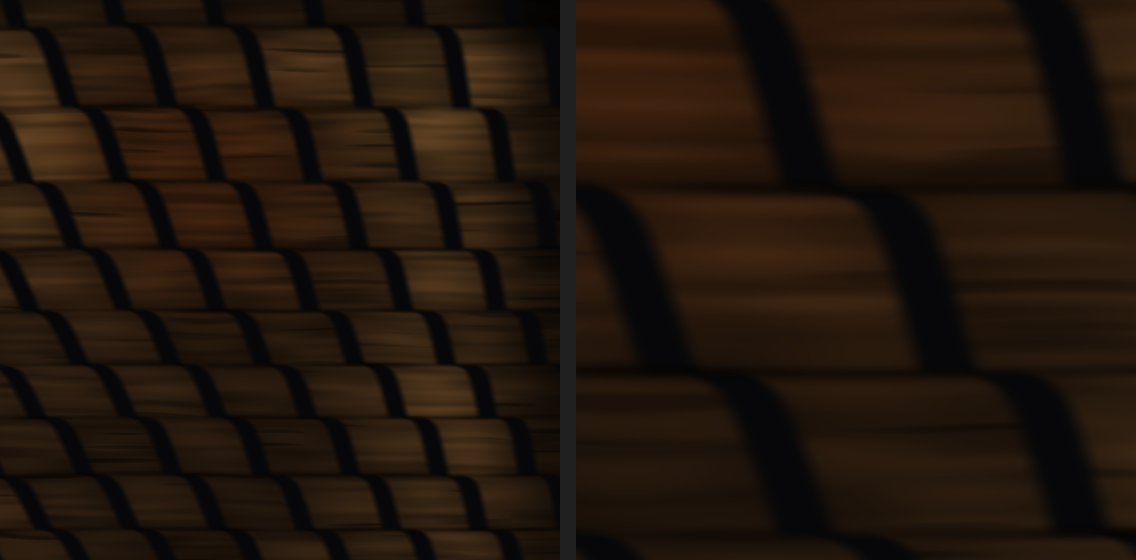
Left, the full canvas; right, a detail of the centre.
Give the GLSL for this texture, as a Shadertoy shader.

```glsl
// Dim woven cane: staggered rows of fibrous brown slats split by slanted dark gaps.
#define GAP_HALF 0.0175     // half width of a dark gap
#define GAP_SOFT 0.0085     // softness of the gap edges
#define PITCH_TOP 0.1845    // gap spacing in the top row
#define PITCH_STEP 0.0029   // spacing lost with each row down
#define FIBRE_FREQ 105.0    // fibres over the canvas height
#define FIBRE_DEPTH 0.75    // contrast of the fibres
#define SLAT_VARY 0.30      // brightness change between slats
#define GAP_COLOR vec3(0.027, 0.029, 0.036)
#define BASE_COLOR vec3(0.150, 0.098, 0.053)
#define WARM_COLOR vec3(0.215, 0.112, 0.046)
#define SHEEN_COLOR vec3(0.330, 0.230, 0.118)

float hash(vec2 p) {
    return fract(sin(dot(p, vec2(127.1, 311.7))) * 43758.5453);
}

float noise(vec2 p) {
    vec2 i = floor(p), f = fract(p);
    f = f * f * (3.0 - 2.0 * f);
    return mix(mix(hash(i), hash(i + vec2(1, 0)), f.x),
               mix(hash(i + vec2(0, 1)), hash(i + vec2(1, 1)), f.x), f.y);
}

float glow(vec2 p, vec2 center, vec2 size) {
    vec2 q = (p - center) / size;
    return exp(-dot(q, q));
}

// Row coordinate, counted downwards; rows get shorter towards the bottom.
float rowCoord(float t) {
    float a = t - 0.046;
    float bend = (t - 0.74) / 0.13;
    return 1.0 + 7.83 * a + 2.7 * a * (t - 0.557) + 0.17 * exp(-bend * bend);
}

// Broad lighting and tint over the whole weave.
vec3 slatTint(vec2 uv, float slatRand) {
    float warm = glow(uv, vec2(0.36, 0.70), vec2(0.28, 0.22));
    float sheen = glow(uv, vec2(0.75, 0.83), vec2(0.14, 0.16))
                + 0.55 * glow(uv, vec2(0.77, 0.30), vec2(0.13, 0.32))
                + 0.65 * glow(uv, vec2(0.02, 0.72), vec2(0.13, 0.28))
                + 0.45 * glow(uv, vec2(0.48, 0.88), vec2(0.20, 0.07));
    vec3 color = mix(BASE_COLOR, WARM_COLOR, warm);
    color = mix(color, SHEEN_COLOR, clamp(sheen * (0.6 + 0.5 * slatRand), 0.0, 1.0));
    float shade = 1.0 - 0.45 * smoothstep(0.84, 1.0, uv.x);
    shade *= 1.0 - 0.30 * smoothstep(0.93, 1.0, uv.y);
    shade *= 1.0 - 0.70 * glow(uv, vec2(1.0, 1.0), vec2(0.16, 0.09));
    shade *= 1.0 - 0.20 * glow(uv, vec2(0.42, 0.10), vec2(0.28, 0.32));
    return color * shade;
}

// Fine horizontal fibres, with a few thin dark cracks.
float fibres(vec2 uv, float seed) {
    vec2 p = vec2(uv.x * 5.0 + seed * 37.0, uv.y * FIBRE_FREQ + seed * 19.0);
    p.y += 1.2 * noise(uv * 7.0 + seed * 11.0);
    float grain = 0.6 * noise(p) + 0.4 * noise(p * vec2(2.3, 0.45) + 8.0);
    float crack = smoothstep(0.76, 0.95, noise(p * vec2(0.9, 0.8) + 51.0));
    return 1.0 + FIBRE_DEPTH * (grain - 0.5) - 0.35 * crack;
}

// One row of slats; f runs from 0 at its top to 1 at its bottom.
vec3 slatRow(vec2 uv, float row, float f) {
    f = clamp(f, 0.0, 1.0);
    float pitch = PITCH_TOP - PITCH_STEP * row;
    float lean = (0.056 - 0.038 * uv.x) * pow(f, 0.85);
    float curl = 0.018 * exp(-14.0 * f);
    float origin = 0.531 - 0.0027 * row + lean - curl;
    float u = (uv.x - origin) / pitch - 0.5 * mod(row, 2.0);

    vec2 slat = vec2(floor(u), row);
    float slatRand = hash(slat + 4.0);
    float across = fract(u);
    float gapDist = min(across, 1.0 - across) * pitch;

    vec3 color = slatTint(uv, slatRand) * fibres(uv, hash(slat + 23.0));
    color *= 1.0 + SLAT_VARY * (slatRand - 0.5);
    color *= 0.86 + 0.22 * sin(3.14159 * across);
    color *= 0.84 + 0.22 * sin(3.14159 * f);
    float cover = smoothstep(GAP_HALF - GAP_SOFT, GAP_HALF + GAP_SOFT, gapDist);
    return mix(GAP_COLOR, color, cover);
}

void mainImage(out vec4 fragColor, in vec2 fragCoord) {
    vec2 uv = fragCoord / iResolution.xy;
    float r = rowCoord(1.0 - uv.y) + 0.04 * (noise(vec2(uv.x * 6.0, 3.0)) - 0.5);

    // Blend neighbouring rows softly where they meet.
    vec3 color = vec3(0.0);
    for (int i = -1; i <= 1; i++) {
        float row = floor(r) + float(i);
        float f = r - row;
        float weight = smoothstep(-0.05, 0.05, f) * (1.0 - smoothstep(0.95, 1.05, f));
        color += weight * slatRow(uv, row, f);
    }

    // Uneven dark seam between rows.
    float seam = (fract(r + 0.5) - 0.5) / 0.045;
    float wear = noise(vec2(uv.x * 14.0, floor(r + 0.5) * 7.0));
    color *= 1.0 - (0.15 + 0.4 * wear) * exp(-seam * seam);

    fragColor = vec4(color, 1.0);
}
```
